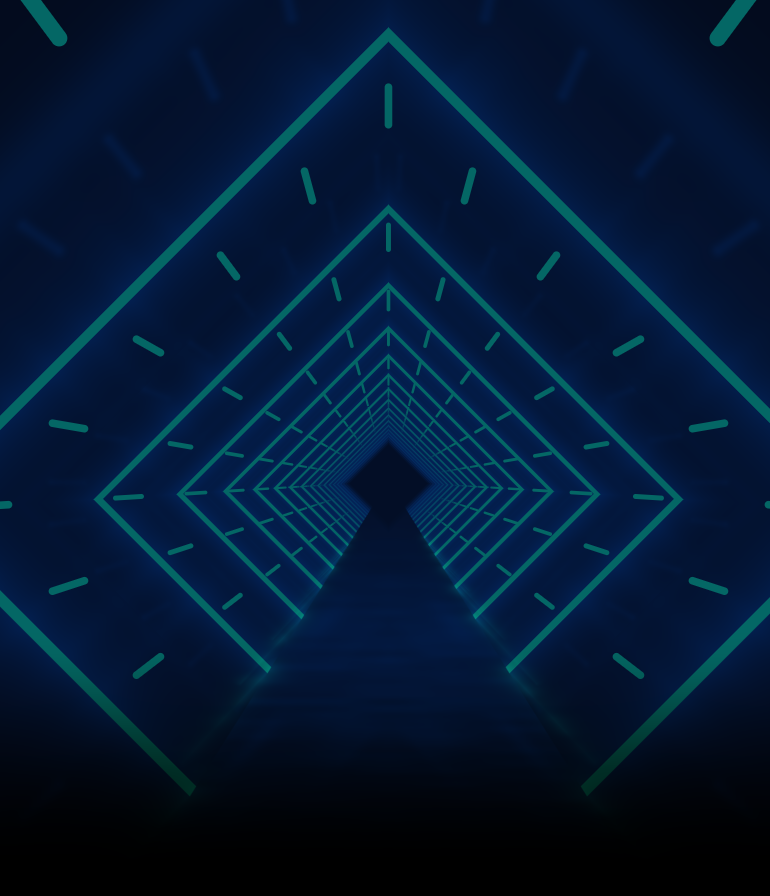
Reproduce this background procedurally as a Shadertoy shader.

```glsl
const vec3 NIGHT = vec3(0.014, 0.062, 0.165);
const vec3 BLUE = vec3(0.012, 0.132, 0.335);
const vec3 TEAL = vec3(0.015, 0.405, 0.395);
const vec3 GREEN = vec3(0.0, 0.27, 0.21);
const float DEPTH = 0.829;      // ring radius = DEPTH / z
const float RING_PHASE = 1.56;  // z of the nearest ring
const float SAG = 0.062;        // drop of ring centres per radius
const vec2 FOOT = vec2(0.41, -0.65);

float hash(vec2 p) {
    return fract(sin(dot(p, vec2(127.1, 311.7))) * 43758.55);
}

float noise(vec2 p) {
    vec2 i = floor(p), f = fract(p);
    f = f * f * (3.0 - 2.0 * f);
    return mix(mix(hash(i), hash(i + vec2(1, 0)), f.x),
               mix(hash(i + vec2(0, 1)), hash(i + vec2(1, 1)), f.x), f.y);
}

float segment(vec2 p, vec2 a, vec2 b) {
    vec2 pa = p - a, ba = b - a;
    return length(pa - ba * clamp(dot(pa, ba) / dot(ba, ba), 0.0, 1.0));
}

float cover(float d, float halfWidth, float px) {
    return clamp((halfWidth - d) / px + 0.5, 0.0, 1.0);
}

// Radius of the sagging diamond that passes through p
float diamondRadius(vec2 p) {
    float ax = abs(p.x);
    return max(max((ax + p.y) / (1.0 - SAG), (ax - p.y) / (1.0 + SAG)), 0.001);
}

// Distance to the closest radial dash; the dashes repeat in depth and along the sides
float dashDistance(vec2 p, float r, float phase, float perSide, float shift, out float dashRadius) {
    float id = max(round(DEPTH / r - phase), -1.0);
    dashRadius = DEPTH / (id + phase);
    float ax = abs(p.x);
    float f = min((round(ax / r * perSide - shift) + shift) / perSide, 1.0);
    float y = p.y > -SAG * r ? 1.0 - SAG - f : f - 1.0 - SAG;
    vec2 c = vec2(f, y) * dashRadius;
    return segment(vec2(ax, p.y), c * 0.95, c * 1.05);
}

void mainImage(out vec4 fragColor, in vec2 fragCoord) {
    float px = 1.0 / iResolution.y;
    vec2 p = (fragCoord - vec2(0.5045, 0.0) * iResolution.xy) * px;
    float height = p.y;
    p.y -= 0.463;
    float ax = abs(p.x);
    float r = diamondRadius(p);

    // Tunnel rings
    float ring = max(round(DEPTH / r - RING_PHASE), 0.0);
    float ringRadius = DEPTH / (ring + RING_PHASE);
    float ringDist = abs(r - ringRadius) * 0.707;
    float edge = ax + p.y * 0.63;
    float wall = smoothstep(-px, px, edge);
    float far = smoothstep(4.5, 17.0, ring);
    float open = smoothstep(0.042, 0.056, r);

    // Wall glow, blurred bands and cross streaks
    float glow = exp(-ringDist / (0.075 * ringRadius));
    float bandZ = abs(fract(DEPTH / r - 1.03 + 0.5) - 0.5);
    float band = exp(-pow(bandZ / 0.075, 2.0)) * mix(0.1, 0.42, smoothstep(0.5, 0.7, r));
    float across = ax - abs(p.y);
    float streak = pow(noise(vec2(across * 24.0, r * 5.0)), 3.0) * smoothstep(0.15, 0.4, r);
    float haze = smoothstep(0.36, 0.15, r) * 0.32;
    float light = glow * 0.85 + band + haze + streak * 0.32 * exp(-ringDist / 0.07);

    // Faint mirrored dashes
    float ghostRadius;
    float ghost = dashDistance(p, r, 1.18, 7.7, 0.25, ghostRadius);
    light += 0.42 * exp(-pow(ghost / (0.011 * ghostRadius), 2.0)) * smoothstep(0.25, 0.6, r);
    vec3 wallColor = mix(NIGHT, BLUE, min(light, 1.15));

    // Floor with smeared reflections
    float smear = noise(vec2(p.x * 14.0, p.y * 130.0));
    float cross = pow(noise(vec2((ax + p.y) * 35.0, (ax - p.y) * 9.0)), 2.0);
    float floorLight = smoothstep(0.0, -0.2, p.y) * (0.35 + 0.25 * smear + 0.35 * cross);
    vec3 color = mix(mix(NIGHT, BLUE, floorLight), wallColor, wall);
    color = mix(NIGHT * 0.9, color, open);
    color *= smoothstep(0.03, 0.31, height);
    color *= 1.0 - 0.3 * smoothstep(0.65, 1.05, r);

    // Neon lines and dashes
    float lampFade = smoothstep(-0.06, 0.3, height);
    vec3 lamp = mix(TEAL, BLUE * 1.15, far);
    lamp = mix(GREEN, lamp, smoothstep(0.08, 0.3, height)) * lampFade;
    float line = cover(ringDist, 0.0115 * ringRadius, px) * (1.0 - 0.45 * far);
    float dashRadius;
    float dashDist = dashDistance(p, r, 1.857, 5.0, 0.0, dashRadius);
    float dash = cover(dashDist, 0.0095 * dashRadius, px) * (1.0 - smoothstep(5.0, 12.0, ring));
    color = mix(color, lamp, max(line, dash) * wall * open);

    // Green reflections running out from the ring feet
    float spill = 0.0;
    for (int i = 0; i < 8; i++) {
        float size = DEPTH / (float(i) + RING_PHASE);
        vec2 foot = FOOT * size;
        float d = segment(vec2(ax, p.y), foot, foot + vec2(0.3, -0.32) * size);
        float fade = exp(-2.5 * max(foot.y - p.y, 0.0) / size);
        spill = max(spill, exp(-d / (0.032 * size)) * fade);
    }
    float ripple = 0.45 + 0.65 * noise(vec2(p.x * 25.0, p.y * 90.0));
    color += GREEN * spill * ripple * 0.6 * smoothstep(0.02, 0.3, height);

    fragColor = vec4(color, 1.0);
}
```
